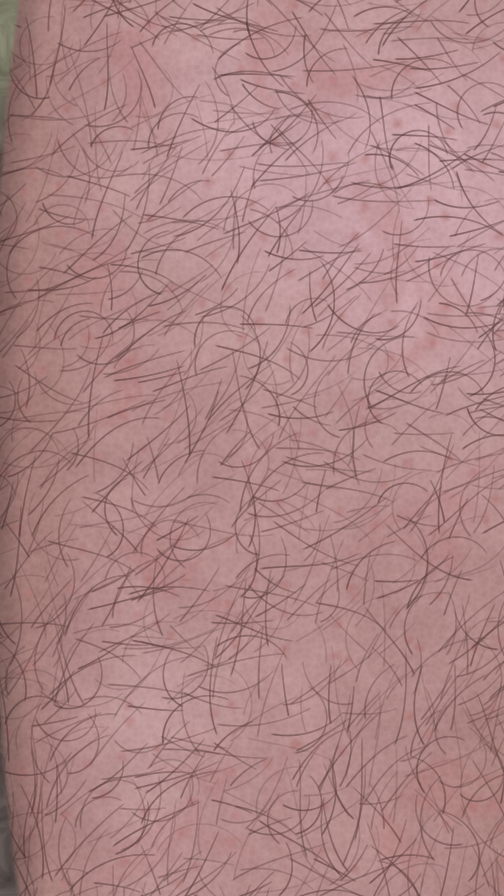
A Shadertoy shader for this texture:

```glsl
// Hairy pink skin: a mottled base shaded toward the left edge of the limb,
// covered by several jittered grids of thin tapered arcs (the hairs)
// that follow a slowly turning direction field.

const vec3 SKIN       = vec3(0.700, 0.545, 0.535);
const vec3 SKIN_LILAC = vec3(0.785, 0.635, 0.655);
const vec3 SKIN_BROWN = vec3(0.610, 0.450, 0.425);
const vec3 FLUSH      = vec3(0.690, 0.455, 0.450);
const vec3 HAIR       = vec3(0.365, 0.245, 0.240);
const vec3 BACK_DARK  = vec3(0.340, 0.300, 0.290);
const vec3 BACK_GREEN = vec3(0.500, 0.500, 0.420);

const float ASPECT     = 512.0 / 288.0; // canvas height in widths
const int   LAYERS     = 9;
const float CELL       = 0.125;         // hair grid spacing, in widths
const float HALF_MIN   = 0.045;         // half length of a hair
const float HALF_MAX   = 0.110;
const float HAIR_WIDTH = 0.0013;        // half width at the root
const float SOFTNESS   = 0.0035;        // edge blur
const float SPREAD     = 1.5;           // random turn of the hairs
const float PORE_SIZE  = 0.011;
const float SPOT_SIZE  = 0.075;

vec4 hash4(vec3 p) {
    vec4 q = fract(p.xyzx * vec4(0.1031, 0.1030, 0.0973, 0.1099));
    q += dot(q, q.wzxy + 33.33);
    return fract((q.xxyz + q.yzzw) * q.zywx);
}

// Layered, warped sines, roughly -1 to 1
float mottle(vec2 p) {
    float sum = 0.0, amp = 0.5;
    for (int i = 0; i < 4; i++) {
        p = mat2(0.8, 0.6, -0.6, 0.8) * p + 1.7;
        p += 0.6 * sin(p.yx * 1.3);
        sum += amp * sin(p.x) * sin(p.y);
        p *= 1.9;
        amp *= 0.65;
    }
    return sum;
}

// Cellular noise: x = distance to the nearest point, y = its random value
vec2 cellular(vec2 p, float seed) {
    vec2 id = floor(p), best = vec2(9.0, 0.0);
    for (int j = -1; j <= 1; j++)
    for (int i = -1; i <= 1; i++) {
        vec2 c = id + vec2(i, j);
        vec4 h = hash4(vec3(c, seed));
        float d = length(c + h.xy - p);
        if (d < best.x) best = vec2(d, h.z);
    }
    return best;
}

// Main hair direction: diagonal, flat at upper right, steep at left and lower right
float flowAngle(vec2 p) {
    float upperRight = smoothstep(0.9, 1.6, p.y) * smoothstep(0.1, 0.7, p.x);
    float lowerRight = smoothstep(0.9, 0.3, p.y) * smoothstep(0.5, 0.9, p.x);
    float left = smoothstep(0.35, 0.0, p.x);
    return 0.72 - 0.8 * upperRight + 0.5 * lowerRight + 0.25 * left
         + 0.3 * sin(p.x * 7.0 + 3.0 * sin(p.y * 4.0));
}

// Coverage of one curved, tapered hair centred at the origin
float hairCover(vec2 p, float halfLen, float curve, float twist, float blur) {
    float radius = 1.0 / curve;
    vec2 q = vec2(p.x, radius - p.y);
    float s = atan(q.x, q.y) * radius;
    float along = s / halfLen;
    float d = length(q) - radius - twist * s * s * s;
    float w = HAIR_WIDTH * mix(1.0, 0.45, clamp(along * 0.5 + 0.5, 0.0, 1.0));
    float line = clamp((d + w) / blur + 0.5, 0.0, 1.0)
               - clamp((d - w) / blur + 0.5, 0.0, 1.0);
    return line * smoothstep(1.0, 0.88, abs(along));
}

// Share of skin left visible between the hairs
float hairGaps(vec2 p, float blur) {
    float gaps = 1.0;
    for (int layer = 0; layer < LAYERS; layer++) {
        float seed = float(layer) + 1.0;
        vec2 grid = p / CELL + seed * vec2(0.37, 0.61);
        for (int j = -1; j <= 1; j++)
        for (int i = -1; i <= 1; i++) {
            vec2 c = floor(grid) + vec2(i, j);
            vec4 h = hash4(vec3(c + 40.0, seed));
            vec4 g = hash4(vec3(c + 90.0, seed + 31.0));
            vec2 local = (grid - c - h.xy) * CELL;
            float a = flowAngle(p - local) + (h.z + g.x - 1.0) * SPREAD;
            local = mat2(cos(a), -sin(a), sin(a), cos(a)) * local;
            if (g.y < 0.5) local.y = -local.y;
            float curve = mix(1.2, 18.0, g.z * g.z * g.z);
            float cover = hairCover(local, mix(HALF_MIN, HALF_MAX, h.w),
                                    curve, (g.x - 0.5) * 16.0, blur);
            gaps *= 1.0 - cover * mix(0.3, 1.0, g.w);
        }
    }
    return gaps;
}

void mainImage(out vec4 fragColor, in vec2 fragCoord) {
    vec2 p = fragCoord / iResolution.xy * vec2(1.0, ASPECT);
    float blur = max(SOFTNESS, 1.0 / iResolution.x);

    // Broad skin tones
    float sheen = exp(-5.0 * dot(p - vec2(0.9, 1.35), p - vec2(0.9, 1.35)))
                + 0.5 * exp(-12.0 * dot(p - vec2(0.28, 0.35), p - vec2(0.28, 0.35)))
                + 0.5 * exp(-9.0 * dot(p - vec2(0.4, 1.55), p - vec2(0.4, 1.55)));
    float brown = 0.65 * smoothstep(0.3, 0.0, p.x)
                + 0.35 * smoothstep(0.8, 1.0, p.x) * smoothstep(0.9, 0.3, p.y);
    vec3 col = mix(SKIN, SKIN_LILAC, clamp(sheen, 0.0, 1.0));
    col = mix(col, SKIN_BROWN, brown);

    // Mottling, flushed spots and pores
    col += 0.030 * mottle(p * 13.0);
    col = mix(col, FLUSH, 0.35 * smoothstep(0.1, 0.8, mottle(p * 9.0 + 20.0)));
    vec2 spot = cellular(p / SPOT_SIZE, 7.0);
    col = mix(col, FLUSH, 0.5 * smoothstep(0.22, 0.0, spot.x) * step(0.45, spot.y));
    vec2 pore = cellular(p / PORE_SIZE, 3.0);
    col += 0.035 * (pore.x - 0.45) + 0.025 * (pore.y - 0.5);

    // Hairs
    col = mix(HAIR, col, hairGaps(p, blur));

    // Limb edge and the background beyond it
    float t = p.y / ASPECT;
    float edge = 0.05 * pow(abs(2.0 * t - 1.0), 2.5) - 0.012;
    col *= mix(0.80, 1.0, smoothstep(edge, edge + 0.07, p.x));
    vec3 back = mix(BACK_DARK, BACK_GREEN, smoothstep(0.8, 0.95, t));
    back += 0.08 * mottle(p * 45.0);
    col = mix(back, col, smoothstep(edge - 0.008, edge + 0.008, p.x));

    fragColor = vec4(clamp(col, 0.0, 1.0), 1.0);
}
```
